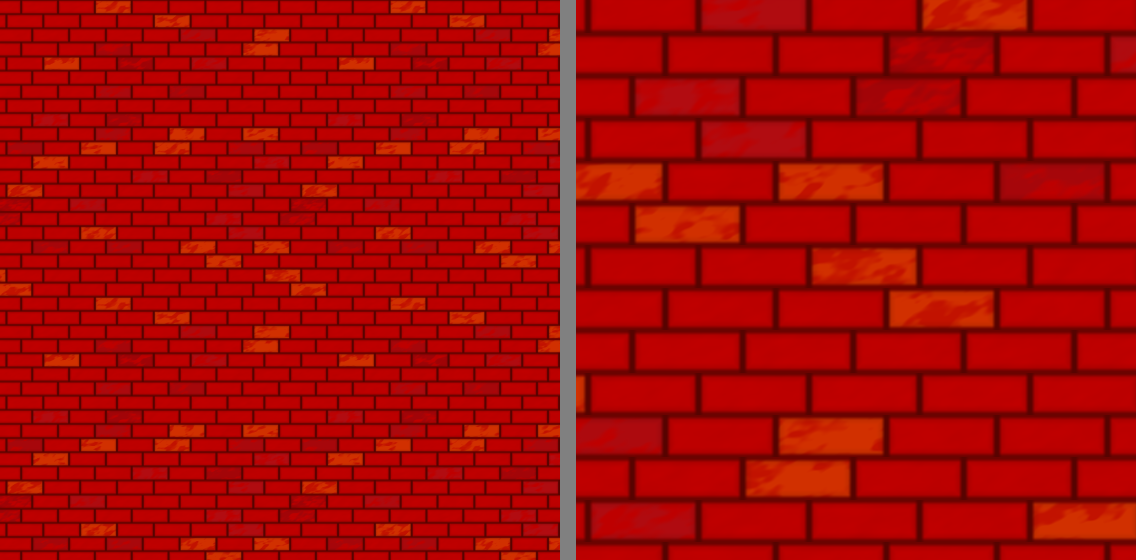
Left, the full canvas; right, a detail of the centre.
Reproduce this texture procedurally as a WebGL 2 fragment shader.

```glsl
#version 300 es
precision highp float;
// Red brick wall in thin courses with dark soft joints. Courses shift in a cycle
// of three; a hash on a wrapped block of 8 by 21 bricks picks the orange and
// maroon ones, which are mottled by value noise.

uniform vec2 u_resolution;
out vec4 fragColor;

const vec2 BRICKS = vec2(15.2, 39.63);   // bricks across, courses down
const vec2 BLOCK = vec2(8.0, 21.0);      // bricks before the wall repeats
const vec3 RED = vec3(0.745, 0.0, 0.0);
const vec3 ORANGE = vec3(0.82, 0.19, 0.0);
const vec3 RUST = vec3(0.76, 0.07, 0.0);
const vec3 ROSE = vec3(0.70, 0.05, 0.07);
const vec3 MAROON = vec3(0.62, 0.01, 0.02);
const vec3 BED_JOINT = vec3(0.42, 0.01, 0.0);
const vec3 HEAD_JOINT = vec3(0.34, 0.01, 0.0);

float hash(vec2 p) {
    vec3 q = fract(vec3(p.xyx) * 0.1031);
    q += dot(q, q.yzx + 33.33);
    return fract((q.x + q.y) * q.z);
}

float noise(vec2 p) {
    vec2 i = floor(p);
    vec2 f = fract(p);
    f = f * f * (3.0 - 2.0 * f);
    float low = mix(hash(i), hash(i + vec2(1.0, 0.0)), f.x);
    float high = mix(hash(i + vec2(0.0, 1.0)), hash(i + vec2(1.0, 1.0)), f.x);
    return mix(low, high, f.y);
}

// Slanted streaks inside one brick
float mottle(vec2 local, float seed) {
    vec2 p = local * vec2(6.0, 3.0) + vec2(local.y * 2.0, 0.0) + seed * 97.0;
    return 0.65 * noise(p) + 0.35 * noise(p * 2.3 + 11.0);
}

// Horizontal shift of a course, in brick lengths
float courseShift(float course) {
    float phase = mod(course, 3.0);
    return 0.175 + (phase < 0.5 ? 0.4 : phase < 1.5 ? 0.0 : 0.7);
}

// Face colour: odd bricks fall on alternate columns, so they never touch
vec3 brickFace(vec2 cell, vec2 local) {
    float start = floor(8.0 * hash(vec2(cell.y, 4.7)));
    float slot = mod(3.0 * cell.x + start, 8.0);
    float chance = hash(cell + 17.3);
    float seed = hash(cell + 51.9);
    float stain = mottle(local, seed);
    float odd = step(mod(slot, 2.0), 0.5) * step(chance, 0.43);

    vec3 plain = RED * (0.975 + 0.04 * stain);
    vec3 warm = mix(ORANGE, RUST, smoothstep(0.42, 0.75, stain));
    vec3 dull = mix(mix(ROSE, MAROON, seed), RED, smoothstep(0.4, 0.8, stain));
    return mix(plain, slot < 3.5 ? warm : dull, odd);
}

// Distance to the nearest joint on each axis, in canvas units
vec2 jointDistance(vec2 local) {
    return min(local, 1.0 - local) / BRICKS;
}

// Dark joint lines and a faint shade along the brick edges
vec3 addJoints(vec3 face, vec2 gap, float pixel) {
    float ramp = max(0.0034, pixel);
    float edge = smoothstep(0.002, 0.0065, min(gap.x, gap.y));
    vec3 color = face * mix(0.92, 1.0, edge);
    color = mix(BED_JOINT, color, smoothstep(0.0004, ramp, gap.y));
    return mix(HEAD_JOINT, color, smoothstep(0.0004, ramp, gap.x));
}

void main() {
    vec2 uv = gl_FragCoord.xy / u_resolution;
    vec2 grid = vec2(uv.x, 1.0 - uv.y) * BRICKS;
    grid.x -= courseShift(floor(grid.y));

    vec2 cell = mod(floor(grid), BLOCK);
    vec2 local = fract(grid);
    vec3 face = brickFace(cell, local);
    vec3 color = addJoints(face, jointDistance(local), 1.5 / u_resolution.y);
    fragColor = vec4(color, 1.0);
}
```
